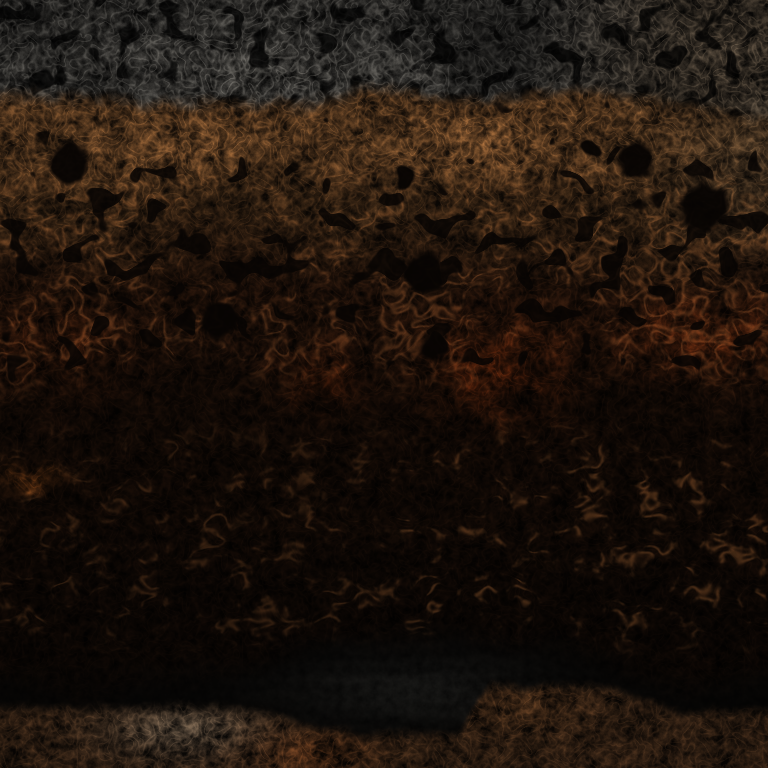
Write a three.js fragment shader that draws this texture.

```glsl
// Weathered rock in strata: grey crust, pitted tan band, rusty dark core,
// a black seam and a gravelly floor. Each stratum is a height gradient,
// broken up by gradient noise, ridged filaments and warped pits.
varying vec2 vUv;

vec2 gradientAt(vec2 cell) {
  vec3 h = fract(vec3(cell.xyx) * vec3(0.1031, 0.1030, 0.0973));
  h += dot(h, h.yzx + 33.33);
  float angle = 6.2832 * fract((h.x + h.y) * h.z);
  return vec2(cos(angle), sin(angle));
}

float noise(vec2 p) {
  vec2 i = floor(p), f = fract(p);
  vec2 u = f * f * f * (f * (f * 6.0 - 15.0) + 10.0);
  vec2 e = vec2(1.0, 0.0);
  float low = mix(dot(gradientAt(i), f), dot(gradientAt(i + e), f - e), u.x);
  float high = mix(dot(gradientAt(i + e.yx), f - e.yx), dot(gradientAt(i + 1.0), f - 1.0), u.x);
  return mix(low, high, u.y);
}

float fbm(vec2 p) {
  float sum = 0.0, gain = 0.6;
  for (int i = 0; i < 4; i++) {
    sum += gain * noise(p);
    p = mat2(1.6, 1.2, -1.2, 1.6) * p + 17.3;
    gain *= 0.55;
  }
  return sum;
}

// Thin bright threads along the zero lines of the noise
float threads(vec2 p) {
  return 1.0 - smoothstep(0.0, 0.2, abs(noise(p)));
}

float bump(float x, float centre, float width) {
  float d = (x - centre) / width;
  return exp(-d * d);
}

float glow(vec2 p, vec2 centre, vec2 size) {
  vec2 d = (p - centre) / size;
  return exp(-dot(d, d));
}

float cavity(vec2 p, vec2 centre, float radius) {
  return 1.0 - smoothstep(radius * 0.75, radius * 1.15, length(p - centre));
}

void main() {
  vec2 p = vUv;
  float broad = fbm(p * vec2(5.0, 7.0));
  float medium = fbm(p * 24.0 + 5.0);
  float grain = fbm(p * 85.0 + 9.0);
  vec2 warp = vec2(noise(p * 38.0), noise(p * 38.0 + 41.0));
  vec2 q = p + 0.013 * warp;
  float web = threads(q * vec2(46.0, 54.0));
  float fineWeb = threads(q * 92.0 + 3.0);

  // Height gradient of the main rock
  float y = p.y + 0.05 * broad + 0.02 * medium;
  vec3 rock = mix(vec3(0.045, 0.024, 0.013), vec3(0.065, 0.034, 0.017), smoothstep(0.15, 0.4, y));
  rock = mix(rock, vec3(0.115, 0.06, 0.03), smoothstep(0.45, 0.6, y));
  rock = mix(rock, vec3(0.20, 0.13, 0.07), smoothstep(0.6, 0.74, y));
  rock = mix(rock, vec3(0.32, 0.21, 0.115), smoothstep(0.72, 0.82, y));
  float tan_ = smoothstep(0.68, 0.8, y);
  rock = mix(rock, vec3(0.22, 0.18, 0.13), 0.6 * glow(p, vec2(1.0, 0.8), vec2(0.13, 0.1)));
  rock *= 1.0 + 0.25 * tan_ * (glow(p, vec2(0.25, 0.8), vec2(0.1, 0.05)) + glow(p, vec2(0.62, 0.81), vec2(0.1, 0.06)));

  // Rust stains
  float rust = glow(p, vec2(0.65, 0.52), vec2(0.08, 0.06)) + 0.6 * glow(p, vec2(0.42, 0.51), vec2(0.05, 0.04));
  rust += 0.75 * glow(p, vec2(0.92, 0.56), vec2(0.1, 0.05)) + 0.35 * glow(p, vec2(0.07, 0.55), vec2(0.09, 0.06));
  rust *= clamp(0.75 + 1.5 * medium, 0.0, 1.4);
  rock += rust * vec3(0.17, 0.055, 0.01);
  rock += vec3(0.25, 0.13, 0.04) * glow(q, vec2(0.04, 0.376), vec2(0.035, 0.014)) * (0.8 + medium);
  rock *= clamp(0.9 + 1.1 * grain + 0.7 * medium + 0.35 * (fineWeb - 0.5), 0.2, 2.0);

  // Lace around the pits, and streaky threads lower down
  float lace = web * smoothstep(0.46, 0.57, y) * (1.0 - smoothstep(0.72, 0.84, y));
  rock += lace * smoothstep(-0.15, 0.25, medium + broad) * vec3(0.17, 0.10, 0.05);
  float streak = threads(q * vec2(32.0, 52.0) + 8.0) * smoothstep(0.0, 0.3, medium + 0.4 * broad);
  streak *= smoothstep(0.13, 0.2, p.y) * (1.0 - smoothstep(0.38, 0.48, p.y));
  rock += streak * (0.65 + 0.35 * smoothstep(0.4, 0.6, p.x)) * vec3(0.21, 0.13, 0.065);

  // Scattered pits, then the large cavities
  float pitZone = bump(p.y, 0.66, 0.14);
  float pits = smoothstep(0.0, 0.07, noise(q * vec2(27.0, 33.0) + 12.0) - mix(0.48, 0.15, pitZone));
  pits *= smoothstep(0.45, 0.53, p.y);
  float holes = max(cavity(q, vec2(0.088, 0.787), 0.026), cavity(q, vec2(0.83, 0.792), 0.023));
  holes = max(holes, max(cavity(q, vec2(0.915, 0.73), 0.034), cavity(q, vec2(0.555, 0.645), 0.028)));
  holes = max(holes, max(cavity(q, vec2(0.285, 0.582), 0.025), cavity(q, vec2(0.528, 0.768), 0.014)));
  holes = max(holes, max(cavity(q, vec2(0.568, 0.55), 0.018), cavity(q, vec2(0.77, 0.808), 0.013)));
  rock = mix(rock, vec3(0.025, 0.014, 0.009), max(pits * 0.85, holes * 0.95));

  // Grey crust
  float crustEdge = 0.863 + 0.02 * bump(p.x, 0.5, 0.07) + 0.02 * bump(p.x, 0.75, 0.09);
  crustEdge += 0.012 * bump(p.x, 0.0, 0.15) - 0.015 * smoothstep(0.85, 1.0, p.x);
  float crustLight = 0.9 + 0.4 * broad + 0.3 * glow(p, vec2(0.33, 0.91), vec2(0.16, 0.05));
  crustLight -= 0.25 * glow(p, vec2(0.65, 0.95), vec2(0.1, 0.08));
  vec3 crust = mix(vec3(0.19, 0.185, 0.175), vec3(0.21, 0.18, 0.145), smoothstep(0.65, 0.95, p.x));
  crust *= crustLight * clamp(0.75 + 1.3 * grain + 0.6 * medium + 0.55 * fineWeb, 0.15, 1.9);
  crust *= 1.0 - 0.75 * smoothstep(0.18, 0.3, noise(q * 34.0 + 60.0));
  vec3 color = mix(rock, crust, smoothstep(-0.014, 0.014, p.y - crustEdge + 0.02 * medium));

  // Black seam with a slate patch
  float seamTop = 0.11 + 0.055 * bump(p.x, 0.55, 0.25);
  vec3 seam = vec3(0.022, 0.019, 0.016) + vec3(0.05, 0.052, 0.05) * glow(p, vec2(0.54, 0.1), vec2(0.15, 0.045));
  seam *= 1.0 + 0.8 * grain + 0.5 * noise(p * vec2(7.0, 65.0));
  color = mix(seam, color, smoothstep(-0.025, 0.035, p.y - seamTop + 0.05 * broad));

  // Gravel floor
  float floorEdge = 0.08 - 0.035 * smoothstep(0.3, 0.48, p.x) + 0.063 * smoothstep(0.59, 0.64, p.x);
  floorEdge -= 0.033 * smoothstep(0.78, 0.9, p.x);
  vec3 gravel = mix(vec3(0.17, 0.11, 0.065), vec3(0.29, 0.24, 0.19), glow(p, vec2(0.24, 0.05), vec2(0.1, 0.04)));
  gravel += vec3(0.09, 0.035, 0.005) * glow(p, vec2(0.4, 0.02), vec2(0.08, 0.03));
  gravel += vec3(0.06, 0.035, 0.015) * glow(p, vec2(0.68, 0.08), vec2(0.08, 0.04));
  gravel *= clamp(0.75 + 1.2 * grain + 1.0 * medium + 0.35 * fineWeb, 0.15, 1.9);
  color = mix(color, gravel, 1.0 - smoothstep(-0.012, 0.008, p.y - floorEdge + 0.015 * medium));

  gl_FragColor = vec4(max(color, vec3(0.0)), 1.0);
}
```
